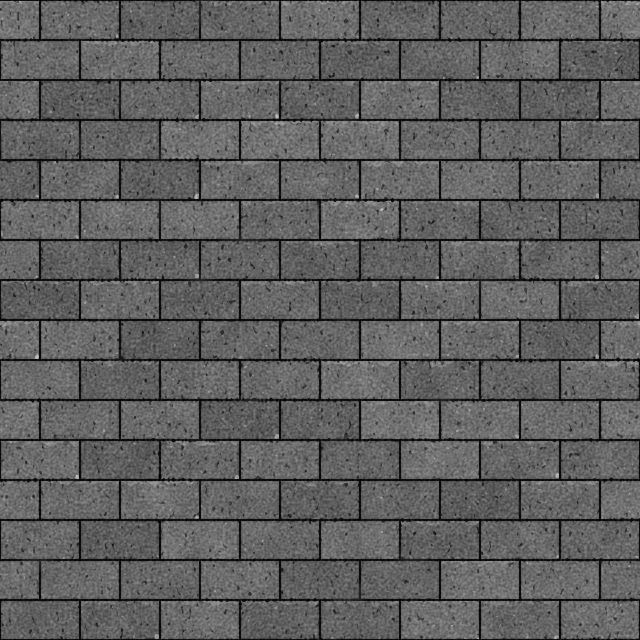
A WebGL 1 fragment shader for this texture:

```glsl
precision highp float;
// Weathered grey block wall in running bond: 8 blocks across, 16 courses up.
// Blocks come from a half-shifted grid; periodic gradient noise adds the grain,
// pits, specks, ragged dark joints and pale chipped edges, so the tile wraps.

uniform vec2 u_resolution;

#define BLOCKS vec2(8.0, 16.0)   // repeats across and up
#define JOINT 0.0031             // joint width, in canvas units
#define RAGGED 0.0042            // how far crumbling widens a joint
#define STONE 0.405              // mean block brightness
#define TONE_SPREAD 0.085        // brightness range between blocks
#define GRAIN 0.20               // strength of fine grain
#define PIT_DEPTH 0.20
#define SPECK_GAIN 0.17
#define JOINT_DARK 0.035
#define JOINT_DUSTY 0.13

vec2 hash2(vec2 p) {
  vec3 q = fract(p.xyx * vec3(0.1031, 0.1030, 0.0973));
  q += dot(q, q.yzx + 33.33);
  return fract((q.xx + q.yz) * q.zy);
}

float cornerSlope(vec2 cell, vec2 offset, vec2 period) {
  vec2 gradient = hash2(mod(cell, period) + 7.0) * 2.0 - 1.0;
  return dot(gradient, offset);
}

// Gradient noise that repeats after a whole number of cells
float noise(vec2 p, vec2 period) {
  vec2 i = floor(p), f = p - i;
  vec2 w = f * f * f * (f * (f * 6.0 - 15.0) + 10.0);
  vec2 e = vec2(1.0, 0.0);
  float low = mix(cornerSlope(i, f, period),
                  cornerSlope(i + e.xy, f - e.xy, period), w.x);
  float high = mix(cornerSlope(i + e.yx, f - e.yx, period),
                   cornerSlope(i + e.xx, f - e.xx, period), w.x);
  return mix(low, high, w.y);
}

// Noise over the whole tile, with the given number of cells each way
float tileNoise(vec2 uv, vec2 cells) {
  return noise(uv * cells, cells);
}

void main() {
  vec2 uv = gl_FragCoord.xy / u_resolution;
  float soft = max(0.0007, 0.6 / min(u_resolution.x, u_resolution.y));

  // Running bond: odd courses shift by half a block
  vec2 grid = uv * BLOCKS;
  grid.x += 0.5 * mod(floor(grid.y), 2.0);
  vec2 id = mod(floor(grid), BLOCKS);
  vec2 local = fract(grid);
  vec2 seed = hash2(id + 31.0);
  vec2 wearSeed = hash2(id + 83.0);

  // Distances to the nearest bed joint (y) and head joint (x)
  vec2 edge = min(local, 1.0 - local) / BLOCKS;

  // Crumbled joint outline, rougher in some areas and on some blocks
  float wear = smoothstep(-0.25, 0.35, tileNoise(uv, vec2(9.0, 11.0)));
  wear = mix(0.25, 1.0, wear) * mix(0.5, 1.0, wearSeed.x);
  float bedCrumb = max(tileNoise(uv, vec2(190.0, 96.0)), -0.12);
  float headCrumb = max(tileNoise(uv, vec2(96.0, 170.0)), -0.12);
  vec2 halfWidth = 0.5 * JOINT + RAGGED * wear * vec2(0.7 * headCrumb, 1.3 * bedCrumb);
  vec2 gap = edge - halfWidth;
  float face = smoothstep(-soft, soft, min(gap.x, gap.y));

  // Block tone with cloudy stains that differ from block to block
  float stain = noise(uv * 24.0 + seed * 24.0, vec2(24.0));
  float fine = tileNoise(uv, vec2(230.0));
  float coarse = tileNoise(uv, vec2(110.0, 90.0));
  float stone = STONE + TONE_SPREAD * (seed.x - 0.5) + 0.07 * stain;
  stone += GRAIN * (fine + 0.35 * coarse);

  // Upright dark pits and sparse pale specks
  float pit = tileNoise(uv, vec2(160.0, 105.0));
  float speck = tileNoise(uv, vec2(145.0, 151.0));
  stone -= PIT_DEPTH * smoothstep(0.27, 0.44, pit);
  stone += SPECK_GAIN * smoothstep(0.40, 0.54, speck);

  // Pale flakes along the top edge of some blocks
  float topDepth = (1.0 - local.y) / BLOCKS.y;
  float flakeReach = 0.005 + 0.012 * tileNoise(uv, vec2(72.0, 48.0));
  float flake = 1.0 - smoothstep(flakeReach - 0.001, flakeReach + 0.001, topDepth);
  stone += 0.10 * flake * step(0.68, wearSeed.y);

  // Small bright chip in the lower right corner of a few blocks
  vec2 fromCorner = vec2(1.0 - local.x, local.y) / BLOCKS - vec2(0.004, 0.005);
  float chipRadius = 0.003 + 0.006 * coarse;
  float chip = 1.0 - smoothstep(-0.001, 0.001, length(fromCorner) - chipRadius);
  stone += 0.24 * chip * step(0.72, seed.y);

  // Slight grime beside the joints
  stone -= 0.045 * (1.0 - smoothstep(0.0, 0.0035, min(gap.x, gap.y)));

  // Dark joints with a little dust
  float dust = smoothstep(0.15, 0.5, tileNoise(uv, vec2(14.0, 20.0)));
  float joint = mix(JOINT_DARK, JOINT_DUSTY, dust) + 0.05 * fine;

  gl_FragColor = vec4(vec3(clamp(mix(joint, stone, face), 0.0, 1.0)), 1.0);
}
```
